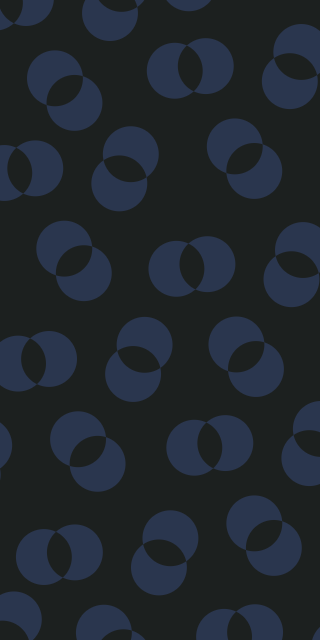
Reproduce this pattern procedurally as a WebGL 1 fragment shader.

```glsl
precision highp float;
uniform vec2 u_resolution;

// Lengths are in canvas widths, angles in radians
#define GROUND vec3(0.110, 0.126, 0.122)
#define DISC_COLOR vec3(0.165, 0.210, 0.306)
#define DISC_RADIUS 0.0873
#define HALF_GAP 0.0490
#define CLUSTER_RADIUS 0.1900
#define CLUSTER_ANGLE 1.553
#define PAIR_TWIST -0.654
#define LATTICE_A vec2(0.057, 0.578)
#define LATTICE_B vec2(0.553, 0.255)
#define LATTICE_ORIGIN vec2(0.178, 0.057)
#define JITTER 0.040
#define TURNED_SHARE 0.11

const float TAU = 6.2831853;

vec2 hash22(vec2 p) {
    vec3 q = fract(p.xyx * vec3(0.1031, 0.1030, 0.0973));
    q += dot(q, q.yzx + 33.33);
    return fract((q.xx + q.yz) * q.zy);
}

vec2 direction(float angle) {
    return vec2(cos(angle), sin(angle));
}

// Antialiased coverage of one disc
float disc(vec2 p, vec2 center) {
    float d = length(p - center) - DISC_RADIUS;
    return clamp(0.5 - d * u_resolution.x, 0.0, 1.0);
}

// Two overlapping discs whose shared lens is cut out
float discPair(vec2 p, float angle) {
    vec2 offset = HALF_GAP * direction(angle);
    float a = disc(p, offset);
    float b = disc(p, -offset);
    return a + b - 2.0 * a * b;
}

// Three pairs spaced evenly around a common center
float cluster(vec2 p, float turn) {
    float cover = 0.0;
    for (int k = 0; k < 3; k++) {
        float angle = CLUSTER_ANGLE + turn + float(k) * TAU / 3.0;
        vec2 center = CLUSTER_RADIUS * direction(angle);
        cover = max(cover, discPair(p - center, angle + PAIR_TWIST));
    }
    return cover;
}

// Lattice coordinates of a point
vec2 toLattice(vec2 p) {
    vec2 a = LATTICE_A;
    vec2 b = LATTICE_B;
    float det = a.x * b.y - a.y * b.x;
    return vec2(p.x * b.y - p.y * b.x, a.x * p.y - a.y * p.x) / det;
}

void main() {
    // Measured from the top left, y pointing down
    vec2 p = vec2(gl_FragCoord.x, u_resolution.y - gl_FragCoord.y) / u_resolution.x;
    p -= LATTICE_ORIGIN;
    vec2 home = floor(toLattice(p) + 0.5);

    // Jittered clusters of the neighbouring cells, a few of them turned
    float cover = 0.0;
    for (int j = -1; j <= 1; j++) {
        for (int i = -1; i <= 1; i++) {
            vec2 cell = home + vec2(float(i), float(j));
            vec2 shift = JITTER * (2.0 * hash22(cell + 17.0) - 1.0);
            vec2 center = cell.x * LATTICE_A + cell.y * LATTICE_B + shift;
            float turn = 0.5 * step(hash22(cell + 71.0).x, TURNED_SHARE);
            cover = max(cover, cluster(p - center, turn));
        }
    }

    gl_FragColor = vec4(mix(GROUND, DISC_COLOR, cover), 1.0);
}
```
